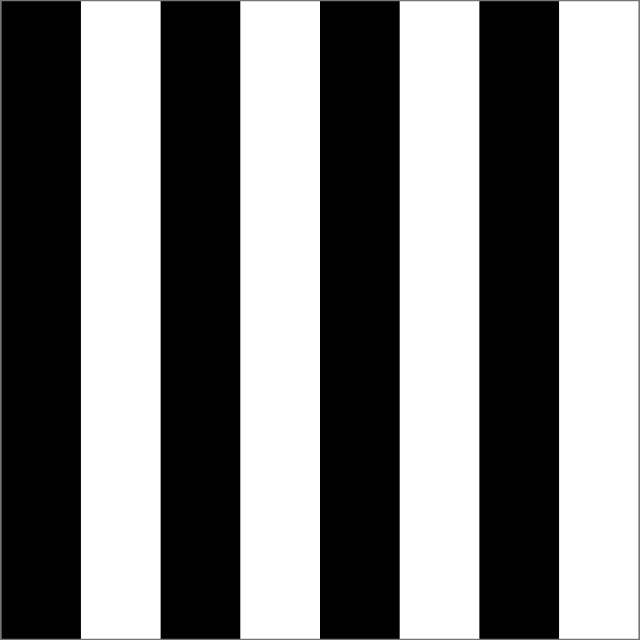
Give the GLSL for this pattern, as a WebGL 2 fragment shader.

```glsl
#version 300 es
precision highp float;
// Four pairs of upright black and white stripes inside a hairline grey frame.
// A triangle wave gives the signed distance to the nearest stripe edge;
// the frame comes from the distance to the canvas border.

uniform vec2 u_resolution;
out vec4 fragColor;

const float STRIPE_PAIRS = 4.0;     // black + white repeats across
const float BLACK_SHARE  = 0.5;     // black part of each pair
const float FRAME_WIDTH  = 0.00195; // in canvas units
const vec3  BLACK = vec3(0.0);
const vec3  WHITE = vec3(1.0);
const vec3  FRAME_GREY = vec3(0.46);

// Coverage of a one-pixel-wide box filter; positive distance is inside.
float coverage(float dist, float pixel) {
    return clamp(dist / pixel + 0.5, 0.0, 1.0);
}

// Signed distance to the nearest stripe edge, positive inside black.
float blackStripe(float x, float period) {
    float fromCentre = abs(fract(x / period - 0.5 * BLACK_SHARE + 0.5) - 0.5);
    return (0.5 * BLACK_SHARE - fromCentre) * period;
}

void main() {
    vec2 uv = gl_FragCoord.xy / u_resolution;
    vec2 pixel = 1.0 / u_resolution;

    // Stripes fill the area left inside the frame
    float period = (1.0 - 2.0 * FRAME_WIDTH) / STRIPE_PAIRS;
    float stripe = blackStripe(uv.x - FRAME_WIDTH, period);
    vec3 colour = mix(WHITE, BLACK, coverage(stripe, pixel.x));

    // Frame along all four sides
    vec2 inset = min(uv, 1.0 - uv) - FRAME_WIDTH;
    float interior = coverage(inset.x, pixel.x) * coverage(inset.y, pixel.y);
    colour = mix(FRAME_GREY, colour, interior);

    fragColor = vec4(colour, 1.0);
}
```
